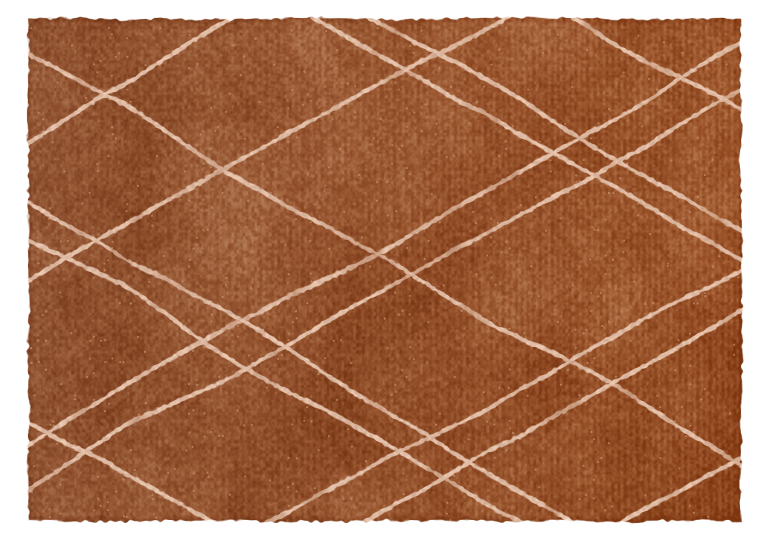
Write a WebGL 2 fragment shader that draws this pattern.

```glsl
#version 300 es
precision highp float;
// Draws a rust-coloured pile rug with crossing pale hand-drawn lines on white.
uniform vec2 u_resolution;
out vec4 fragColor;

float hash(vec2 p) {
  return fract(sin(dot(p, vec2(127.1, 311.7))) * 43758.5453);
}

float noise(vec2 p) {
  vec2 i = floor(p), f = fract(p);
  f = f * f * (3.0 - 2.0 * f);
  return mix(mix(hash(i), hash(i + vec2(1, 0)), f.x),
             mix(hash(i + vec2(0, 1)), hash(i + vec2(1, 1)), f.x), f.y);
}

float fbm(vec2 p) {
  float sum = 0.0, weight = 0.5;
  for (int i = 0; i < 4; i++) {
    sum += weight * noise(p);
    p = p * 2.03 + 17.3;
    weight *= 0.5;
  }
  return sum / 0.9375;
}

// Coverage of one wavering yarn line through (0, height) with the given slope
float yarnLine(vec2 p, float slope, float height, float seed, float px) {
  float drift = (noise(vec2(p.x * 4.5, seed)) - 0.5) * 0.036
              + (noise(vec2(p.x * 17.0, seed + 5.0)) - 0.5) * 0.007;
  float d = abs(p.y - slope * p.x - height - drift) / sqrt(1.0 + slope * slope);
  d += (noise(p * 150.0 + seed) - 0.5) * 0.0035;
  float halfWidth = 0.0022 + 0.0018 * noise(vec2(p.x * 40.0, seed + 9.0));
  float wear = 0.72 + 0.28 * smoothstep(0.15, 0.5, noise(vec2(p.x * 28.0, seed + 13.0)));
  return wear * (1.0 - smoothstep(halfWidth - 0.6 * px, halfWidth + 0.0012 + 0.6 * px, d));
}

void main() {
  vec2 p = gl_FragCoord.xy / u_resolution.y;
  float px = 1.0 / u_resolution.y;
  vec2 center = vec2(0.5 * u_resolution.x / u_resolution.y + 0.001, 0.511);
  vec2 halfSize = vec2(center.x - 0.051, 0.455);

  // Rug outline with a frayed edge
  vec2 q = abs(p - center) - halfSize;
  float edge = max(q.x, q.y) + (noise(p * 110.0) - 0.5) * 0.006
             + (noise(p * 14.0) - 0.5) * 0.005;
  float rug = 1.0 - smoothstep(-px, px, edge);

  // Pile tone: brushed patches, vertical ribs, tufts and a lighter left side
  float across = (p.x - center.x) / halfSize.x;
  float tone = 0.42 - 0.13 * across;
  tone += (fbm(p * vec2(5.0, 4.0) + 3.0) - 0.5) * 0.85;
  tone += (fbm(p * vec2(16.0, 11.0)) - 0.5) * 0.4;
  float ribX = p.x + (noise(p * vec2(30.0, 12.0)) - 0.5) * 0.002;
  tone += 0.12 * sin(ribX * 570.0) * (0.7 + 0.4 * across);
  tone += (noise(p * vec2(190.0, 160.0)) - 0.5) * 0.6;
  tone += (noise(p * vec2(330.0, 260.0) + 41.0) - 0.5) * 0.35;
  tone -= 0.35 * smoothstep(-0.012, 0.0, edge);

  vec3 darkRust = vec3(0.51, 0.25, 0.11);
  vec3 rust = vec3(0.60, 0.34, 0.19);
  vec3 paleRust = vec3(0.69, 0.46, 0.31);
  vec3 color = mix(darkRust, rust, clamp(tone * 2.0, -0.4, 1.0));
  color = mix(color, paleRust, clamp(tone * 2.0 - 1.0, 0.0, 1.2));
  color += vec3(0.015, -0.005, -0.02) * across;

  // Scattered pale flecks
  vec2 cell = floor(p * 150.0);
  vec2 offset = fract(p * 150.0) - 0.3 - 0.4 * vec2(hash(cell + 7.0), hash(cell + 19.0));
  float fleck = step(0.975, hash(cell)) * (1.0 - smoothstep(0.1, 0.45, length(offset)));
  color = mix(color, vec3(0.80, 0.60, 0.45), 0.65 * fleck);

  // Two families of crossing lines
  float rising[7] = float[](0.725, 0.462, 0.175, 0.09, -0.22, -0.30, -0.555);
  float falling[7] = float[](0.93, 0.66, 0.595, 0.265, 1.29, 1.35, 1.57);
  float yarn = 0.0;
  for (int i = 0; i < 7; i++) {
    float seed = float(i) * 23.0;
    yarn = max(yarn, yarnLine(p, 0.55, rising[i], seed + 2.5, px));
    yarn = max(yarn, yarnLine(p, -0.57, falling[i], seed + 191.5, px));
  }
  vec3 cream = vec3(0.88, 0.74, 0.65) + 0.12 * (noise(p * 180.0) - 0.5);
  color = mix(color, cream, yarn);

  fragColor = vec4(mix(vec3(1.0), color, rug), 1.0);
}
```
